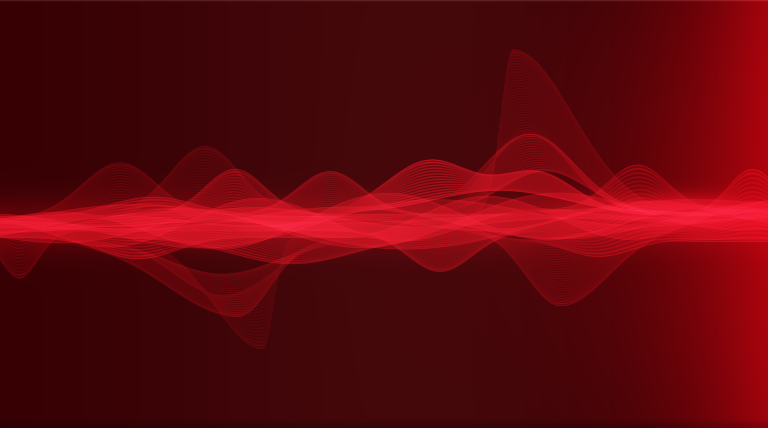
Write a Shadertoy shader that draws this background.

```glsl
// Smooth bump with separate left and right widths
float skewHill(float x, float centre, float left, float right, float height) {
    float d = (x - centre) / (x < centre ? left : right);
    return height * exp(-d * d);
}

float hill(float x, float centre, float width, float height) {
    return skewHill(x, centre, width, width, height);
}

// Fades in after a and out before b
float span(float x, float a, float b) {
    return smoothstep(a, a + 0.08, x) * (1.0 - smoothstep(b - 0.08, b, x));
}

// Light of a translucent sheet of fine threads between two curves
float ribbon(float y, float upper, float lower, float threads) {
    float gap = upper - lower;
    float width = sqrt(gap * gap + 0.00006);
    float t = (y - 0.5 * (upper + lower)) / width;
    float blur = fwidth(t);
    float inside = clamp((0.5 - abs(t)) / blur + 0.5, 0.0, 1.0);
    float visible = 1.0 - smoothstep(0.3, 0.75, blur * threads);
    float weave = 1.0 + 0.65 * visible * cos(6.2832 * t * threads);
    float rim = 0.75 + 0.8 * pow(min(abs(2.0 * t), 1.0), 8.0);
    return inside * weave * rim * (0.5 + 0.04 / (width + 0.03));
}

vec3 background(vec2 p) {
    vec3 col = mix(vec3(0.21, 0.0, 0.012), vec3(0.265, 0.028, 0.04), hill(p.x, 0.52, 0.33, 1.0));
    float reach = 0.15 - 0.13 * (p.y - 0.5) * (p.y - 0.5);
    float glow = exp(-pow((1.0 - p.x) / reach, 1.25));
    col = mix(col, vec3(0.68, 0.012, 0.05), glow * (1.0 - 0.5 * pow(abs(p.y - 0.55), 2.0)));
    col *= 0.8 + 0.2 * smoothstep(0.0, 0.025, p.y);
    return col + 0.1 * smoothstep(0.995, 0.999, p.y);
}

// Wide veils that rise above and hang below the band
float veils(float x, float y) {
    float light = 0.0;
    // Left swells
    light += 0.13 * span(x, -0.05, 0.32) * ribbon(y, 0.49 + hill(x, 0.156, 0.07, 0.13), 0.46, 26.0);
    light += 0.11 * span(x, 0.12, 0.42)
        * ribbon(y, 0.5 + hill(x, 0.267, 0.065, 0.158), 0.47 + hill(x, 0.2, 0.05, 0.05), 28.0);
    light += 0.13 * span(x, -0.1, 0.14) * ribbon(y, 0.49, 0.46 - hill(x, 0.025, 0.035, 0.11), 18.0);
    // Left hanging lobe and its pointed tip
    light += 0.14 * span(x, 0.08, 0.46)
        * ribbon(y, 0.44 - hill(x, 0.29, 0.1, 0.08), 0.44 - skewHill(x, 0.31, 0.13, 0.06, 0.18), 20.0);
    light += 0.08 * span(x, 0.14, 0.43)
        * ribbon(y, 0.44 - hill(x, 0.29, 0.09, 0.13), 0.45 - skewHill(x, 0.342, 0.09, 0.02, 0.265), 20.0);
    // Tall spike above the right arch
    light += 0.12 * span(x, 0.58, 0.9)
        * ribbon(y, 0.5 + skewHill(x, 0.668, 0.022, 0.11, 0.384), 0.5 + hill(x, 0.69, 0.075, 0.185), 32.0);
    light += 0.22 * span(x, 0.57, 0.9)
        * ribbon(y, 0.5 + hill(x, 0.69, 0.085, 0.187), 0.5 + hill(x, 0.71, 0.08, 0.1), 16.0);
    // Right hanging lobe
    light += 0.15 * span(x, 0.57, 0.92)
        * ribbon(y, 0.47 - hill(x, 0.69, 0.08, 0.03), 0.47 - skewHill(x, 0.73, 0.065, 0.09, 0.185), 28.0);
    return light;
}

// Brighter sheets that form the body of the band
float band(float x, float y) {
    float light = 0.0;
    light += 0.24 * span(x, -0.1, 0.5)
        * ribbon(y, 0.495 + hill(x, 0.2, 0.08, 0.045), 0.445 - hill(x, 0.18, 0.07, 0.05), 20.0);
    light += 0.25 * span(x, 0.12, 0.58)
        * ribbon(y, 0.5 + hill(x, 0.306, 0.055, 0.105), 0.445 - hill(x, 0.38, 0.11, 0.062), 30.0);
    light += 0.25 * span(x, 0.27, 0.72)
        * ribbon(y, 0.5 + hill(x, 0.43, 0.06, 0.1), 0.46 - hill(x, 0.573, 0.06, 0.095), 30.0);
    light += 0.36 * span(x, 0.43, 0.95)
        * ribbon(y, 0.5 + hill(x, 0.56, 0.08, 0.125) + hill(x, 0.7, 0.07, 0.095),
                 0.5 + hill(x, 0.65, 0.12, 0.055), 14.0);
    light += 0.2 * span(x, 0.66, 1.1)
        * ribbon(y, 0.51 + hill(x, 0.83, 0.055, 0.105), 0.44 - hill(x, 0.78, 0.06, 0.04), 20.0);
    light += 0.24 * span(x, 0.84, 1.2) * ribbon(y, 0.5 + hill(x, 0.98, 0.045, 0.105), 0.435, 16.0);
    // Twisting strands along the core
    for (int i = 0; i < 5; i++) {
        float k = float(i);
        float swell = 0.55 + 0.45 * sin(3.1416 * x);
        float centre = 0.468 + 0.03 * x + 0.033 * swell * sin(x * (9.0 + 2.3 * k) + 2.1 * k);
        float halfGap = 0.034 * swell * sin(x * (7.0 + 1.7 * k) + 1.3 * k + 0.8);
        light += 0.2 * ribbon(y, centre + halfGap, centre - halfGap, 14.0);
    }
    return light;
}

void mainImage(out vec4 fragColor, in vec2 fragCoord) {
    vec2 p = fragCoord / iResolution.xy;
    float light = veils(p.x, p.y) + band(p.x, p.y);

    // Soft haze and the hot spot on the right
    light += 0.14 * hill(p.y, 0.475, 0.06, 1.0);
    light += 0.55 * hill(p.x, 0.88, 0.1, 1.0) * hill(p.y, 0.505, 0.035, 1.0);

    // Screen the light over the background
    vec3 col = 1.0 - (1.0 - background(p)) * exp(-light * vec3(1.9, 0.09, 0.165));
    fragColor = vec4(col, 1.0);
}
```
